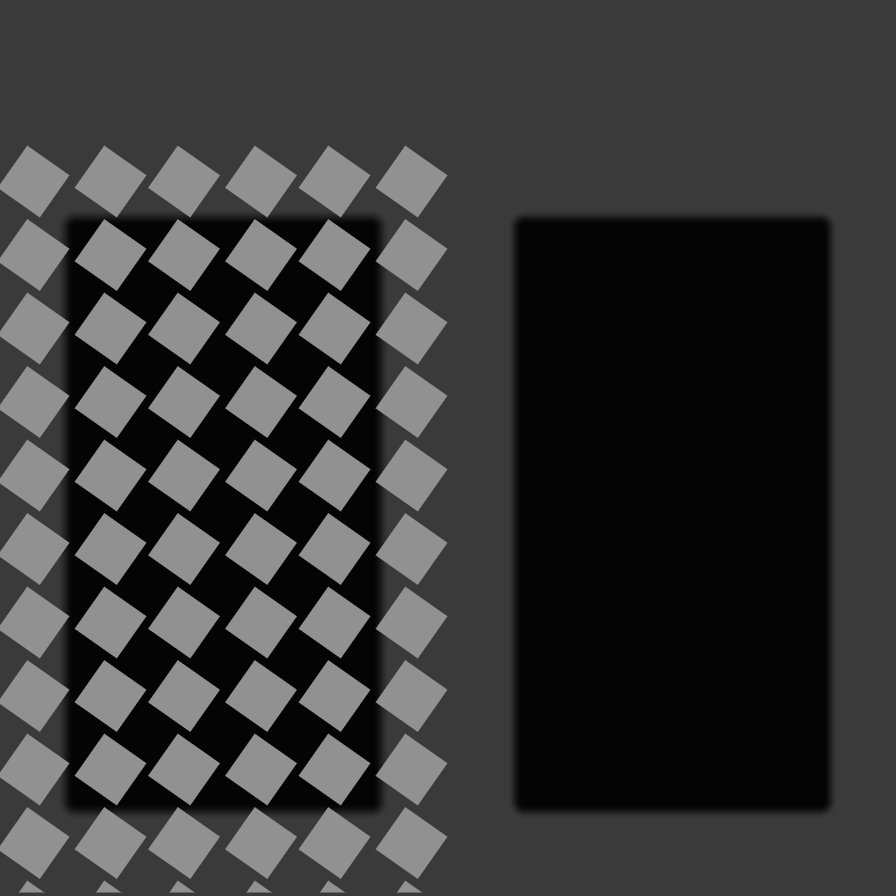
Write a Shadertoy shader that draws this background.

```glsl
// Tilted grey tiles in a grid over one of two soft black panels on charcoal.

// Colours
const vec3 CHARCOAL = vec3(0.228);
const vec3 BLACK    = vec3(0.014);
const vec3 TILE     = vec3(0.570);

// Panels, in canvas units
const vec2  PANEL_CENTER  = vec2(0.2493, 0.4258);
const vec2  PANEL_HALF    = vec2(0.1764, 0.3320);
const float PANEL_STEP    = 0.5013;
const float PANEL_RADIUS  = 0.0120;
const float LEFT_SOFTNESS  = 0.0095;
const float RIGHT_SOFTNESS = 0.0080;

// Tile grid, counted right and down from the top left tile
const vec2  GRID_START   = vec2(0.0384, 0.7974);
const vec2  GRID_STEP    = vec2(0.08398, 0.08203);
const vec2  LAST_CELL    = vec2(5.0, 10.0);
const float COLUMN_SWAY  = 0.00098;
const float TILE_HALF    = 0.0288;
const float TILE_ANGLE   = 0.6126;
const float GRID_FLOOR   = 0.0039;

// Signed distance to a box with rounded corners
float roundedBox(vec2 p, vec2 halfSize, float radius) {
    vec2 d = abs(p) - halfSize + radius;
    return length(max(d, 0.0)) + min(max(d.x, d.y), 0.0) - radius;
}

float panelMask(vec2 p, float index, float softness) {
    vec2 center = PANEL_CENTER + vec2(index * PANEL_STEP, 0.0);
    float d = roundedBox(p - center, PANEL_HALF, PANEL_RADIUS);
    return 1.0 - smoothstep(-softness, softness, d);
}

float tileMask(vec2 p, float pixel) {
    // Nearest cell, with alternate columns nudged sideways
    vec2 fromStart = vec2(p.x - GRID_START.x, GRID_START.y - p.y);
    vec2 cell = clamp(floor(fromStart / GRID_STEP + 0.5), vec2(0.0), LAST_CELL);
    vec2 center = GRID_START + cell * GRID_STEP * vec2(1.0, -1.0);
    center.x += COLUMN_SWAY * (2.0 * mod(cell.x, 2.0) - 1.0);

    // Tilted square
    float c = cos(TILE_ANGLE), s = sin(TILE_ANGLE);
    vec2 q = p - center;
    q = vec2(c * q.x - s * q.y, s * q.x + c * q.y);
    float d = roundedBox(q, vec2(TILE_HALF), 0.0);

    // Trim the last row just above the lower edge
    d = max(d, GRID_FLOOR - p.y);
    return clamp(0.5 - d / pixel, 0.0, 1.0);
}

void mainImage(out vec4 fragColor, in vec2 fragCoord) {
    float pixel = 1.0 / iResolution.y;
    vec2 p = fragCoord * pixel;

    // Panels behind, tiles in front
    float shade = max(panelMask(p, 0.0, LEFT_SOFTNESS),
                      panelMask(p, 1.0, RIGHT_SOFTNESS));
    vec3 color = mix(CHARCOAL, BLACK, shade);
    color = mix(color, TILE, tileMask(p, pixel));

    fragColor = vec4(color, 1.0);
}
```
